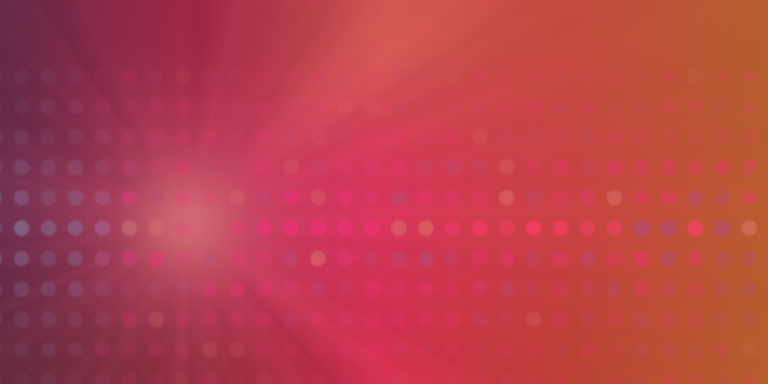
A WebGL 1 fragment shader for this background:

```glsl
precision highp float;
// Warm red gradient with a soft light burst, radial streaks and rows of glowing dots.

uniform vec2 u_resolution;

// Layout, in units of the canvas height
const vec2 BURST = vec2(0.49, 0.422);
const vec2 DOT_ORIGIN = vec2(0.056, 0.406);
const vec2 DOT_STEP = vec2(0.0702, 0.0792);
const float DOT_RADIUS = 0.0225;
const float DOT_SOFTNESS = 0.008;
const float ROW_FADE = 0.36;
const float GLOW_SIZE = 0.125;

// Streaks: angles in radians
const float TAU = 6.2831853;
const float BEAM_ANGLE = 0.78;
const float BEAM_WIDTH = 0.28;
const float STREAK_GAIN = 0.06;

// Dot and glow colours
const vec3 GLOW = vec3(0.83, 0.44, 0.46);
const vec3 PINK = vec3(0.95, 0.19, 0.48);
const vec3 ROSE = vec3(1.00, 0.25, 0.42);
const vec3 MAUVE = vec3(0.70, 0.30, 0.48);
const vec3 SLATE = vec3(0.53, 0.43, 0.58);
const vec3 PEACH = vec3(0.87, 0.46, 0.43);

float hash(vec2 p) {
  vec3 q = fract(vec3(p.xyx) * 0.1031);
  q += dot(q, q.yzx + 33.33);
  return fract((q.x + q.y) * q.z);
}

// Smooth noise around the circle; count cells per turn, without a seam
float angularNoise(float turn, float count) {
  float x = turn * count;
  float cell = floor(x);
  float a = hash(vec2(mod(cell, count), count));
  float b = hash(vec2(mod(cell + 1.0, count), count));
  return mix(a, b, smoothstep(0.0, 1.0, x - cell));
}

// Five evenly spaced colour stops
vec3 ramp(vec3 a, vec3 b, vec3 c, vec3 d, vec3 e, float x) {
  float t = x * 4.0;
  vec3 col = mix(a, b, clamp(t, 0.0, 1.0));
  col = mix(col, c, clamp(t - 1.0, 0.0, 1.0));
  col = mix(col, d, clamp(t - 2.0, 0.0, 1.0));
  return mix(col, e, clamp(t - 3.0, 0.0, 1.0));
}

vec3 backdrop(vec2 uv) {
  vec3 top = ramp(vec3(0.40, 0.16, 0.28), vec3(0.62, 0.15, 0.27),
    vec3(0.78, 0.28, 0.30), vec3(0.77, 0.29, 0.25), vec3(0.71, 0.37, 0.18), uv.x);
  vec3 middle = ramp(vec3(0.43, 0.18, 0.31), vec3(0.71, 0.21, 0.34),
    vec3(0.85, 0.21, 0.35), vec3(0.79, 0.26, 0.26), vec3(0.73, 0.36, 0.19), uv.x);
  vec3 bottom = ramp(vec3(0.40, 0.17, 0.25), vec3(0.57, 0.18, 0.25),
    vec3(0.82, 0.18, 0.30), vec3(0.74, 0.26, 0.21), vec3(0.72, 0.37, 0.18), uv.x);
  vec3 col = mix(bottom, middle, smoothstep(0.0, BURST.y, uv.y));
  return mix(col, top, smoothstep(BURST.y, 0.95, uv.y));
}

// Light and dark rays leaving the burst, plus one wide beam
vec3 rays(vec2 d) {
  float angle = atan(d.y, d.x);
  float turn = fract(angle / TAU);
  float dist = length(d);
  float streak = 0.5 * angularNoise(turn, 38.0) + 0.3 * angularNoise(turn, 97.0)
    + 0.2 * angularNoise(turn, 210.0) - 0.5;
  float reach = smoothstep(0.04, 0.3, dist) * (1.0 - 0.6 * smoothstep(0.5, 1.4, dist));
  float offset = (angle - BEAM_ANGLE) / BEAM_WIDTH;
  float beam = exp(-offset * offset) * smoothstep(0.1, 0.5, dist)
    * (1.0 - smoothstep(0.65, 1.25, dist));
  return streak * STREAK_GAIN * reach * vec3(1.3, 0.8, 0.8)
    + beam * vec3(0.05, 0.065, 0.025);
}

vec3 dotColour(vec2 id) {
  float pick = hash(id + 17.0);
  vec3 col = mix(PINK, MAUVE, smoothstep(0.35, 0.75, pick));
  col = mix(col, PEACH, step(0.9, pick));
  if (abs(id.y) < 0.5) {
    // The central row runs from cool to bright, with pairs of warm dots
    col = mix(PINK, ROSE, smoothstep(14.0, 18.0, id.x));
    col = mix(col, MAUVE, step(22.5, id.x) * step(0.25, pick));
    float warm = step(abs(mod(id.x, 10.0) - 4.5), 0.6) * step(id.x, 20.0);
    col = mix(col, PEACH, max(warm, step(26.5, id.x)));
  }
  return mix(SLATE, col, smoothstep(2.0, 5.0, id.x + abs(id.y) * 0.3));
}

void main() {
  vec2 uv = gl_FragCoord.xy / u_resolution;
  vec2 p = gl_FragCoord.xy / u_resolution.y;
  vec2 d = p - BURST;
  vec3 col = backdrop(uv) + rays(d);

  // Burst: a tight core inside a wide pink haze
  float r2 = dot(d, d);
  col = mix(col, PINK, 0.16 * exp(-dot(d - vec2(0.3, 0.06), d - vec2(0.3, 0.06)) / 0.06));
  col = mix(col, GLOW, 0.3 * exp(-r2 / 0.07) + 0.55 * exp(-r2 / (GLOW_SIZE * GLOW_SIZE)));

  // Dot grid, brightest along the central row and hidden by the burst
  vec2 grid = (p - DOT_ORIGIN) / DOT_STEP;
  vec2 id = floor(grid + 0.5);
  float dist = length((grid - id) * DOT_STEP);
  float disc = 1.0 - smoothstep(DOT_RADIUS - DOT_SOFTNESS, DOT_RADIUS + 0.003, dist);
  float fade = abs(id.y) < 0.5 ? 0.75 : 0.52 * exp(-(abs(id.y) - 1.0) * ROW_FADE);
  fade *= mix(0.5, 1.0, hash(id + 5.0)) * (1.0 - step(5.5, id.y));
  vec2 cell = DOT_ORIGIN + id * DOT_STEP - BURST - vec2(0.06, 0.0);
  fade *= 1.0 - 0.9 * exp(-dot(cell, cell) / 0.012);
  col = mix(col, dotColour(id), disc * fade);

  gl_FragColor = vec4(clamp(col, 0.0, 1.0), 1.0);
}
```
